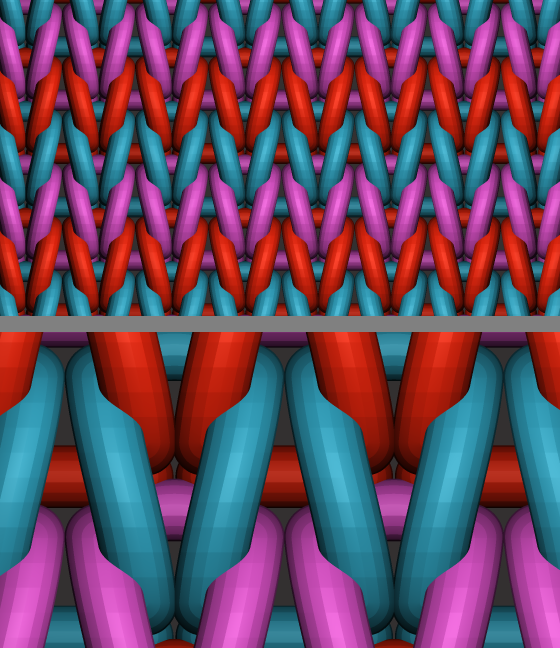
Top, the full canvas; bottom, a detail of the centre.
This pattern is drawn by a Shadertoy shader. Its source:

```glsl
// Knitted V stitches in three yarn colours, drawn as thick faceted tubes.
// Each row gives two arched legs, a head arc and a linking bar; the tube
// surface nearest the viewer wins, so the strands weave by their depth.

const float COLUMN = 0.2315;    // stitch width, in canvas heights
const float ROW = 0.169;        // distance between rows
const float COLUMN_START = 0.0803;
const float ROW_START = 0.007;  // measured down from the top edge
const float DROP = 0.310;       // full height of one V
const float LEG_RADIUS = 0.0365;
const float BAR_RADIUS = 0.033;
const float FOOT_X = 0.034;     // leg centre at the bottom of the V
const float TOP_X = 0.079;      // leg centre at the top of the V
const float ARCH = 0.060;       // how far leg ends sink behind the middle
const float HEAD_Z = -0.072;
const float LINK_Z = -0.085;
const float FACET_STEP = 0.36;  // angle of one face around a tube
const float FACET_MIX = 0.65;
const float RINGS = 9.0;        // faces along a leg
const int SAMPLES = 3;          // smoothing grid per side

const vec3 MAGENTA = vec3(0.78, 0.29, 0.71);
const vec3 RED = vec3(0.82, 0.13, 0.045);
const vec3 TEAL = vec3(0.17, 0.57, 0.67);
const vec3 BACKDROP = vec3(0.20, 0.19, 0.19);

struct Surface {
    float height;
    vec3 normal;
    vec3 colour;
};

vec3 yarnColour(float row) {
    float k = mod(row, 3.0);
    return k < 0.5 ? MAGENTA : (k < 1.5 ? RED : TEAL);
}

// Keep a tube point if it lies in front of the current surface.
// q: offset from the centre line, slope: its tilt in x and y.
void addTube(inout Surface s, vec2 q, float radius, float z, vec2 slope, vec3 colour) {
    float rho = length(q) / radius;
    if (rho >= 1.0) return;
    float height = z + radius * sqrt(1.0 - rho * rho);
    if (height <= s.height) return;
    float angle = asin(rho);
    float flatAngle = FACET_STEP * floor(angle / FACET_STEP + 0.5);
    angle = mix(angle, flatAngle, FACET_MIX);
    vec2 across = q / max(length(q), 1e-5) * sin(angle);
    s = Surface(height, normalize(vec3(across + slope, cos(angle))), colour);
}

// x: distance from the stitch axis, y: distance below the row top
void addStitch(inout Surface s, float x, float y, vec3 colour) {
    // Leg, leaning along a soft S curve
    float low = DROP - LEG_RADIUS;
    float span = low - LEG_RADIUS;
    float along = clamp((low - y) / span, 0.0, 1.0);
    float ease = mix(along, smoothstep(0.0, 1.0, along), 0.5);
    float lean = (TOP_X - FOOT_X) / span;
    float bend = 2.0 * along - 1.0;
    float ring = 2.0 * (floor(along * RINGS) + 0.5) / RINGS - 1.0;
    float tilt = 0.75 * ARCH * 4.0 * mix(bend, ring, FACET_MIX) / span;
    vec2 q = vec2((x - mix(FOOT_X, TOP_X, ease)) * inversesqrt(1.0 + lean * lean),
                  clamp(y, LEG_RADIUS, low) - y);
    addTube(s, q, LEG_RADIUS, -ARCH * bend * bend,
            vec2(0.0, tilt - lean * q.x / LEG_RADIUS), colour);

    // Head arc across the mouth of the V
    q = vec2(max(x - TOP_X, 0.0), 0.007 + 4.0 * x * x - y);
    addTube(s, q, BAR_RADIUS, HEAD_Z, vec2(0.0), colour);

    // Bar linking the feet of neighbouring stitches
    q = vec2(min(x - FOOT_X, 0.0), DROP - y);
    addTube(s, q, BAR_RADIUS, LINK_Z, vec2(0.0), colour);
}

vec3 shade(Surface s, vec2 p, float aspect) {
    vec3 light = normalize(vec3(0.55 * (0.62 * aspect - p.x), 0.22, 1.0));
    vec3 halfway = normalize(light + vec3(0.0, 0.0, 1.0));
    float diffuse = max(dot(s.normal, light), 0.0);
    float gloss = pow(max(dot(s.normal, halfway), 0.0), 22.0);
    float open = smoothstep(-0.11, 0.01, s.height);
    vec3 lit = s.colour * (0.12 + 0.94 * diffuse) + 0.13 * gloss;
    return lit * mix(0.5, 1.0, open);
}

vec3 knit(vec2 p, float aspect) {
    float x = (fract((p.x - COLUMN_START) / COLUMN + 0.5) - 0.5) * COLUMN;
    float down = 1.0 - p.y - ROW_START;
    float nearest = floor(down / ROW);
    Surface s = Surface(-1.0, vec3(0.0, 0.0, 1.0), BACKDROP);
    for (int k = -2; k <= 1; k++) {
        float row = nearest + float(k);
        addStitch(s, abs(x), down - row * ROW, yarnColour(row));
    }
    if (s.height < -0.9) return BACKDROP;
    s.normal.x *= x < 0.0 ? -1.0 : 1.0;
    return shade(s, p, aspect);
}

void mainImage(out vec4 fragColor, in vec2 fragCoord) {
    float aspect = iResolution.x / iResolution.y;
    vec3 total = vec3(0.0);
    for (int j = 0; j < SAMPLES; j++) {
        for (int i = 0; i < SAMPLES; i++) {
            vec2 jitter = (vec2(i, j) + 0.5) / float(SAMPLES) - 0.5;
            total += knit((fragCoord + jitter) / iResolution.y, aspect);
        }
    }
    fragColor = vec4(total / float(SAMPLES * SAMPLES), 1.0);
}
```
